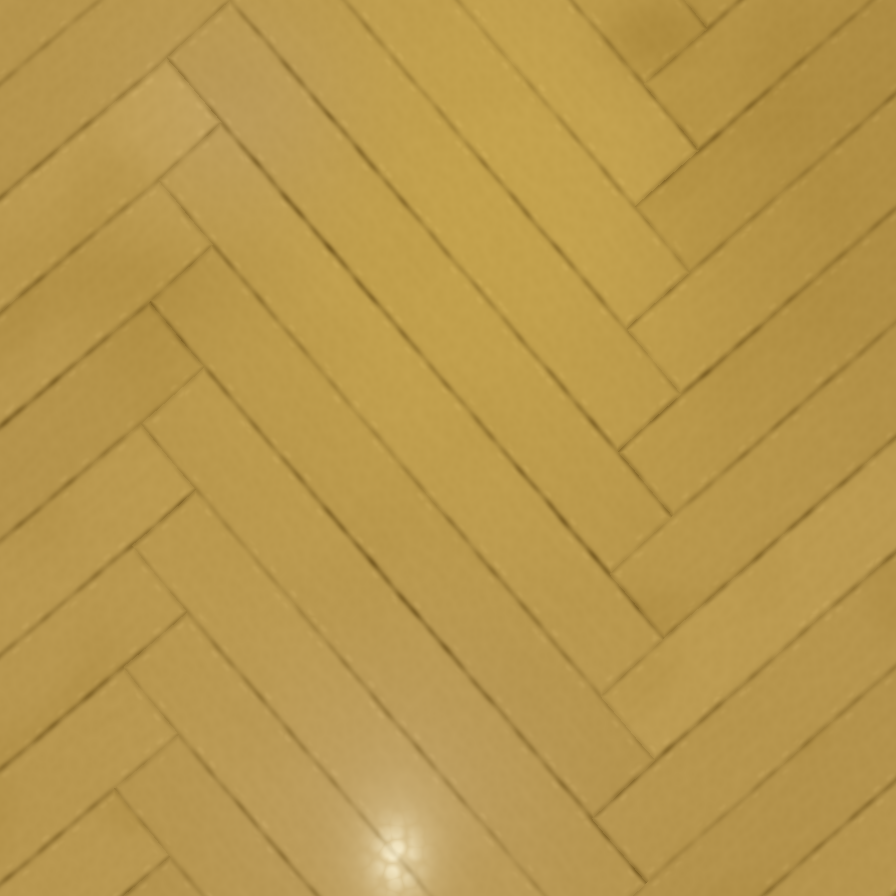
Write a three.js fragment shader that draws this texture.

```glsl
varying vec2 vUv;

const vec2 ORIGIN = vec2(0.238, 0.7266);       // corner of one plank
const vec2 STEP_DOWN = vec2(0.0617, -0.0719);  // one plank width, down-right
const vec2 STEP_LEFT = vec2(-0.0714, -0.0646); // one plank width, down-left
const float PLANK_LENGTH = 8.0;                // in plank widths
const float PITCH = 0.095;                     // plank width on the canvas
const float SEAM_WIDTH = 0.0034;
const float TONE_VARIATION = 0.04;
const float MOTTLE = 0.014;
const vec2 GLARE_POS = vec2(0.443, 0.042);

const vec3 OLIVE = vec3(0.712, 0.582, 0.302);
const vec3 GOLD = vec3(0.772, 0.640, 0.305);
const vec3 AMBER = vec3(0.650, 0.515, 0.215);
const vec3 PALE = vec3(0.745, 0.622, 0.385);
const vec3 SEAM = vec3(0.430, 0.320, 0.100);
const vec3 GLARE = vec3(1.000, 0.970, 0.860);

float hash(vec2 p) {
  return fract(sin(dot(p, vec2(127.1, 311.7))) * 4375.85);
}

// Distance to the nearest scattered point
float cellular(vec2 p) {
  vec2 cell = floor(p);
  float nearest = 2.0;
  for (int y = -1; y <= 1; y++) {
    for (int x = -1; x <= 1; x++) {
      vec2 c = cell + vec2(float(x), float(y));
      vec2 point = c + vec2(hash(c), hash(c + 37.3));
      nearest = min(nearest, distance(p, point));
    }
  }
  return nearest;
}

// Soft blotches from layered sines, about -1 to 1
float blotches(vec2 p) {
  float sum = sin(p.x + 1.7 * sin(p.y * 0.8)) * sin(p.y + 1.3 * sin(p.x * 0.7));
  sum += 0.5 * sin(p.x * 2.3 - p.y * 1.1 + 1.9) * sin(p.y * 2.1 + p.x * 0.6);
  return sum / 1.5;
}

float blob(vec2 p, vec2 center, vec2 radius) {
  vec2 d = (p - center) / radius;
  return exp(-dot(d, d));
}

// Canvas to plank widths along the two plank directions
vec2 toGrid(vec2 p) {
  p.y += 0.035 * max(0.0, p.x - 0.73) - 0.07 * max(0.0, 0.18 - p.x);
  vec2 d = p - ORIGIN;
  float area = STEP_DOWN.x * STEP_LEFT.y - STEP_DOWN.y * STEP_LEFT.x;
  return vec2(d.x * STEP_LEFT.y - d.y * STEP_LEFT.x,
              STEP_DOWN.x * d.y - STEP_DOWN.y * d.x) / area;
}

// Seam darkness, keyed by its line: long fades and short breaks
float seamStrength(float line, float along, float seed) {
  float h = hash(vec2(line, seed));
  float fade = 0.5 + 0.5 * sin(along * 1.3 + h * 40.0);
  float breaks = 0.5 + 0.3 * sin(along * 9.1 + h * 91.0) + 0.2 * sin(along * 23.7 + h * 57.0);
  return mix(0.32, 0.72, h) * mix(0.6, 1.0, fade) * mix(0.45, 1.15, breaks);
}

float seamProfile(float d) {
  return exp(-d * d / (SEAM_WIDTH * SEAM_WIDTH));
}

void main() {
  vec2 uv = vUv;
  vec2 wobble = 0.0003 * vec2(sin(uv.y * 95.0 + uv.x * 31.0), sin(uv.x * 83.0 - uv.y * 47.0));
  vec2 grid = toGrid(uv + wobble);
  vec2 cell = floor(grid);
  vec2 line = floor(grid + 0.5);

  // Herringbone: which way the plank runs, and where we are in it
  float period = 2.0 * PLANK_LENGTH;
  bool runsDown = mod(cell.x - cell.y + 0.5, period) < PLANK_LENGTH;
  float offset = runsDown ? grid.x - cell.y : grid.y - cell.x - 1.0;
  float along = mod(offset, period);
  float across = runsDown ? fract(grid.y) : fract(grid.x);
  vec2 plankId = vec2(runsDown ? cell.y : cell.x + 53.0, floor(offset / period));

  // Wood colour: broad light, then tone of each plank
  vec3 color = mix(OLIVE, GOLD, blob(uv, vec2(0.54, 0.76), vec2(0.36, 0.44)));
  color = mix(color, AMBER, 0.35 * smoothstep(0.66, 0.9, uv.x) * smoothstep(0.35, 0.75, uv.y));
  color = mix(color, AMBER, 0.6 * blob(uv, vec2(0.73, 0.96), vec2(0.06, 0.05)));
  color = mix(color, AMBER, 0.4 * blob(uv, vec2(0.12, 0.69), vec2(0.13, 0.06)));
  color = mix(color, PALE, 0.65 * blob(uv, vec2(0.26, 0.88), vec2(0.13, 0.12)));
  color = mix(color, PALE, 0.8 * blob(uv, vec2(0.44, 0.10), vec2(0.20, 0.20)));
  float tone = hash(plankId) - 0.5;
  color += (runsDown ? 0.4 : 1.0) * TONE_VARIATION * tone * vec3(1.0, 1.0, 0.8);

  // Stains, grain and fine mottling
  float stain = smoothstep(0.15, 0.8, blotches(uv * 13.0 + plankId.x * 1.7));
  color = mix(color, AMBER, stain * (runsDown ? 0.06 : 0.25));
  color += 0.005 * blotches(vec2(along * 2.0, across * 17.0) + plankId.x * 5.1);
  color += MOTTLE * (cellular(uv * vec2(90.0, 75.0)) - 0.5);

  // Seams: long sides and fainter ends
  float sideDist = min(across, 1.0 - across) * PITCH;
  float endDist = min(along, PLANK_LENGTH - along) * PITCH;
  float downSeam = seamStrength(line.y, grid.x, 3.1);
  float leftSeam = seamStrength(line.x, grid.y, 8.7);
  float sideSeam = seamProfile(sideDist) * (runsDown ? downSeam : leftSeam);
  float endSeam = seamProfile(endDist) * (runsDown ? leftSeam : downSeam) * 0.7;
  float seam = max(sideSeam, endSeam);

  // Faint, sparse light chips beside the seams
  float rim = exp(-pow((min(sideDist, endDist) - 0.007) / 0.003, 2.0));
  color += 0.025 * rim * (1.0 - smoothstep(0.1, 0.35, cellular(uv * 48.0)));

  // Glare: wide haze and a broken bright core
  float haze = blob(uv, GLARE_POS, vec2(0.055, 0.085));
  float core = blob(uv, GLARE_POS, vec2(0.025, 0.036));
  float broken = 1.0 - 0.6 * smoothstep(0.25, 0.75, cellular(uv * 60.0));
  color = mix(color, GLARE, 0.26 * haze);
  color = mix(color, GLARE, 0.8 * core * broken);
  color = mix(color, SEAM, seam * (1.0 - 0.3 * core));

  gl_FragColor = vec4(color, 1.0);
}
```
